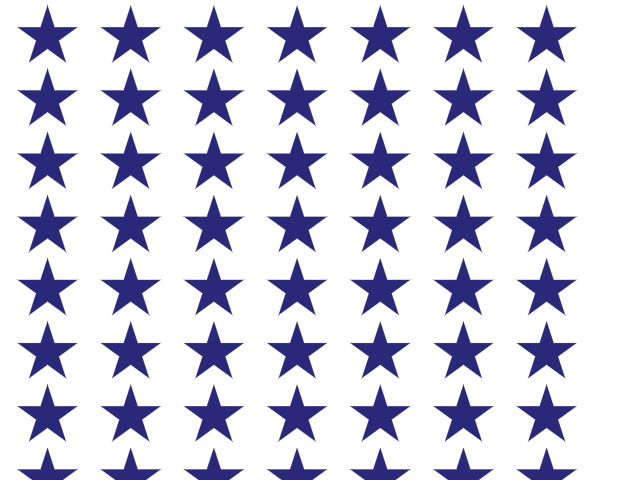
Write a WebGL 2 fragment shader that draws this pattern.

```glsl
#version 300 es
precision highp float;

uniform vec2 u_resolution;
out vec4 fragColor;

// Signed distance to the edge lines of an upright five-pointed star
float starDistance(vec2 p, float radius) {
    float halfSector = radians(36.0);
    float angle = mod(atan(p.x, p.y) + halfSector, 2.0 * halfSector) - halfSector;
    vec2 folded = length(p) * vec2(sin(abs(angle)), cos(angle));
    vec2 edgeNormal = vec2(cos(radians(18.0)), sin(radians(18.0)));
    return dot(folded - vec2(0.0, radius), edgeNormal);
}

void main() {
    // Canvas height is one unit
    vec2 p = gl_FragCoord.xy / u_resolution.y;
    float pixel = 1.0 / u_resolution.y;

    // Seven columns; rows run down from the top and past the lower edge
    vec2 firstCenter = vec2(0.099, 0.9231);
    vec2 pitch = vec2(0.1733, -0.1316);
    vec2 cell = clamp(round((p - firstCenter) / pitch), vec2(0.0), vec2(6.0, 7.0));
    vec2 local = p - firstCenter - cell * pitch;

    // Navy stars on white
    float coverage = 1.0 - smoothstep(-0.75 * pixel, 0.75 * pixel, starDistance(local, 0.0658));
    vec3 white = vec3(1.0);
    vec3 navy = vec3(0.165, 0.157, 0.47);
    fragColor = vec4(mix(white, navy, coverage), 1.0);
}
```
